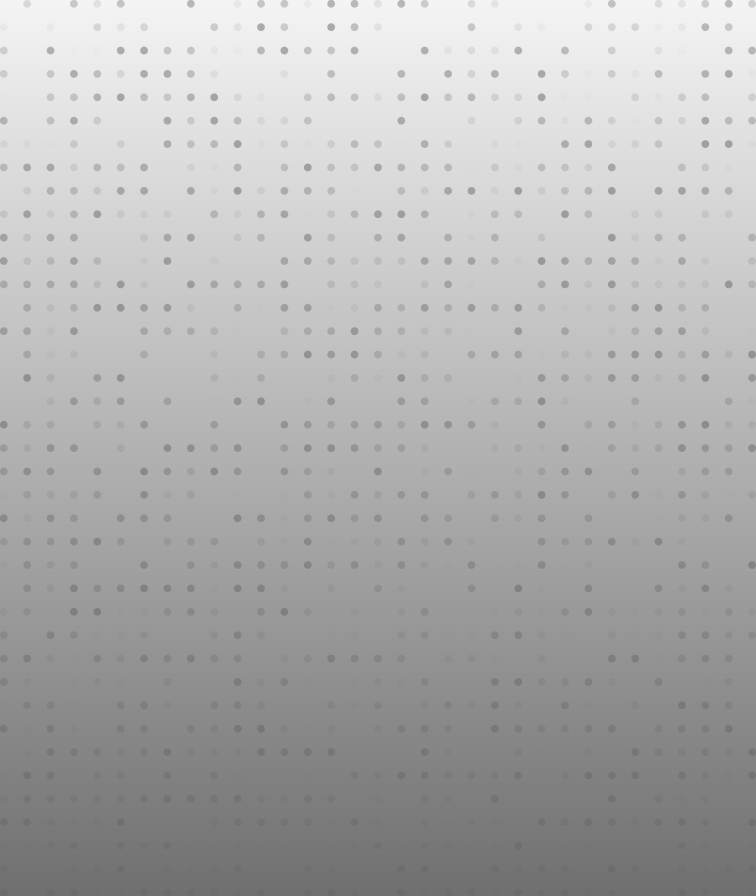
This pattern is drawn by a Shadertoy shader. Its source:

```glsl
// Halftone-like lattice of small round dots over a vertical grey gradient.
// Cells are counted from the top left corner; each one hashes its own dot
// opacity, and about a fifth of the cells stay empty.

float hash(vec2 cell) {
    return fract(sin(dot(cell, vec2(127.1, 311.7))) * 43758.5453);
}

// Opacity of a dot: none for low hashes, then rising evenly to half.
float dotOpacity(vec2 cell) {
    return 0.52 * max(0.0, (hash(cell + 3.0) - 0.22) / 0.78);
}

void mainImage(out vec4 fragColor, in vec2 fragCoord) {
    // Position from the top left, in canvas heights
    vec2 p = vec2(fragCoord.x, iResolution.y - fragCoord.y) / iResolution.y;

    // Background, light at the top
    float grey = mix(0.957, 0.437, p.y);

    // Dot lattice: 33 columns by 39 rows, first dot close to the corner
    float pitch = 0.0261;
    vec2 grid = (p - 0.0042) / pitch;
    vec2 cell = floor(grid + 0.5);
    float dist = length(grid - cell) - 0.165;

    // Edge softened over one pixel
    float pixel = 1.0 / (iResolution.y * pitch);
    float coverage = clamp(0.5 - dist / pixel, 0.0, 1.0);

    // Dots share one dark grey, so they fade into the lower background
    grey = mix(grey, 0.4, coverage * dotOpacity(cell));
    fragColor = vec4(vec3(grey), 1.0);
}
```
